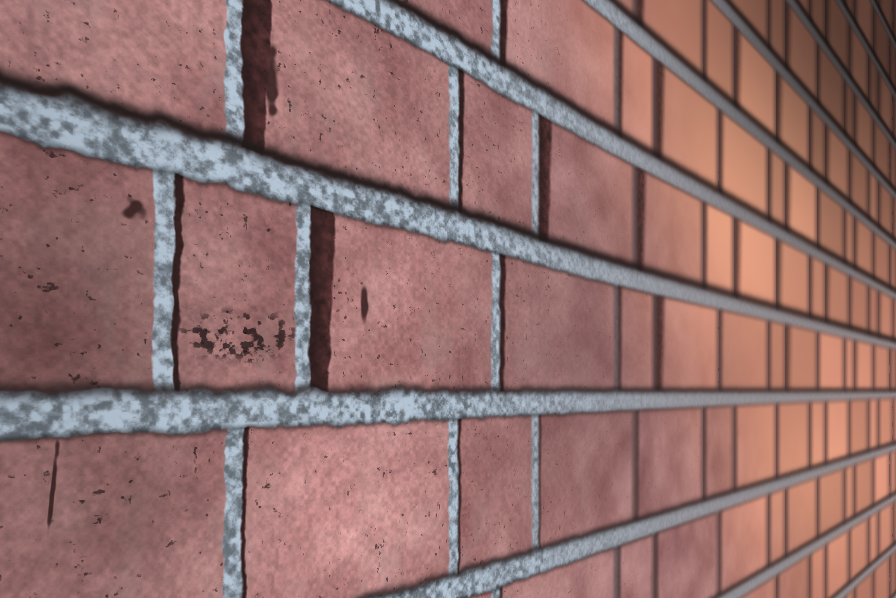
Give the GLSL for this texture, as a Shadertoy shader.

```glsl
float hash(vec2 p) {
    return fract(sin(dot(p, vec2(127.1, 311.7))) * 43758.5453);
}

float noise(vec2 p) {
    vec2 i = floor(p), f = fract(p);
    f = f * f * (3.0 - 2.0 * f);
    return mix(mix(hash(i), hash(i + vec2(1, 0)), f.x),
               mix(hash(i + vec2(0, 1)), hash(i + vec2(1, 1)), f.x), f.y);
}

float fbm(vec2 p) {
    float sum = 0.0, amp = 0.5;
    for (int i = 0; i < 4; i++) {
        sum += amp * noise(p);
        p = p * 2.03 + 17.3;
        amp *= 0.5;
    }
    return sum / 0.9375;
}

// Soft elliptical patch with a ragged rim
float chip(vec2 p, vec2 center, vec2 size, float ragged) {
    return 1.0 - smoothstep(0.6, 1.2, length((p - center) / size) + ragged);
}

// Broad round pool of light
float pool(vec2 p, vec2 center, vec2 size) {
    vec2 q = (p - center) / size;
    return exp(-dot(q, q));
}

void mainImage(out vec4 fragColor, in vec2 fragCoord) {
    vec2 p = fragCoord / iResolution.xy * vec2(1.5, 1.0);

    // Wall plane receding to a vanishing point beyond the right edge
    float depth = 1.795 - p.x;
    vec2 wall = vec2(1.795 / depth, ((p.y - 0.348) / depth + 0.026) / 0.283);
    wall.y += 0.05 * smoothstep(-0.4, -0.9, wall.y);
    wall.y += mix(-0.015, 0.03, smoothstep(0.7, 1.1, p.x)) * smoothstep(0.4, 0.8, wall.y);
    vec2 grain = wall * vec2(3.0, 1.0);
    float far = smoothstep(0.75, 1.4, p.x);
    float blur = 0.0025 + 0.0055 * far;
    vec2 soft = blur * vec2(wall.x, 3.53) / depth;
    float detail = 1.0 - 0.85 * smoothstep(0.6, 1.15, p.x);

    // Uneven edges
    vec2 wobble = vec2(fbm(grain * 11.0), fbm(grain * 9.0 + 40.0)) - 0.5;
    vec2 w = wall + wobble * vec2(0.014, 0.05) * detail;

    // Courses: one header, then two stretchers, shifted on alternate rows
    float row = floor(w.y), fy = fract(w.y), odd = mod(row, 2.0);
    float t = (w.x - 1.18) / 1.172 - 0.472 * odd;
    float f = fract(t);
    float headerEnd = mix(0.182, 0.225, odd), middle = mix(0.58, 0.612, odd);
    float kind = step(headerEnd, f) + step(middle, f);
    float start = kind < 0.5 ? 0.0 : kind < 1.5 ? headerEnd : middle;
    float end = kind < 0.5 ? headerEnd : kind < 1.5 ? middle : 1.0;
    float left = (f - start) * 1.172, right = (end - f) * 1.172;
    vec2 id = vec2(floor(t) * 3.0 + kind, row);
    float tint = hash(id + 3.7);

    // Masks for the brick block and its exposed left end
    float upper = step(0.5, w.y);
    float bedTop = fy < 0.5 ? mix(0.088, 0.1, upper) : 0.075;
    float inCourse = smoothstep(-soft.y, soft.y, min(fy, 1.0 - fy) - bedTop);
    float block = inCourse * smoothstep(-soft.x, soft.x, min(left, right) - 0.013);
    float reveal = kind + odd > 2.5 || kind == 1.0 ? 0.045 : 0.01 + 0.018 * hash(id);
    reveal = row < 0.0 ? 0.007 : reveal;
    float sideX = left - 0.013;
    float front = smoothstep(-soft.x, soft.x, sideX - reveal * (0.75 + 0.4 * fy));

    // Mortar, paler near the viewer and hidden in distant upright joints
    float grit = fbm(grain * 30.0);
    vec3 mortar = mix(vec3(0.40, 0.43, 0.46), vec3(0.71, 0.77, 0.83),
                      smoothstep(0.22, 0.7, mix(0.5, grit, detail)));
    mortar = mix(mortar, vec3(0.56, 0.51, 0.51), far * 0.75);
    mortar = mix(mortar, vec3(0.33, 0.21, 0.20), inCourse * smoothstep(0.85, 1.1, p.x) * 0.8);

    // Fired clay with broad stains, fine grain and pits
    float stain = fbm(grain * 3.2 + id * 7.0);
    vec3 clay = mix(vec3(0.51, 0.33, 0.33), vec3(0.76, 0.57, 0.56),
                    clamp(0.5 + 1.0 * (stain - 0.47) + 0.2 * (tint - 0.5), 0.0, 1.0));
    clay *= 1.0 + (fbm(grain * 45.0) - 0.5) * 0.34 * detail;
    clay = mix(clay, vec3(0.64, 0.54, 0.52),
               0.5 * smoothstep(0.45, 0.75, fbm(grain * vec2(7, 3) + 9.0)) * (1.0 - fy) * detail);
    clay *= 1.0 - 0.5 * smoothstep(0.72, 0.85, fbm(grain * 36.0 + 5.0)) * detail;

    // Lit middle of the wall, duller at the left and in the mid distance
    clay *= 1.0 + 0.18 * pool(p, vec2(0.58, 0.15), vec2(0.2, 0.2))
                + 0.10 * pool(p, vec2(0.68, 0.52), vec2(0.14, 0.12))
                - 0.20 * pool(p, vec2(0.10, 0.47), vec2(0.3, 0.24))
                - 0.12 * pool(p, vec2(0.20, 0.10), vec2(0.2, 0.2))
                - 0.15 * pool(p, vec2(0.95, 0.43), vec2(0.18, 0.3));

    // Worn lower half of the near header, and a few cracks
    float worn = chip(p, vec2(0.40, 0.44), vec2(0.11, 0.045), 0.0);
    clay *= 1.0 - 0.6 * worn * smoothstep(0.5, 0.66, fbm(p * 85.0));
    float ragged = (noise(p * 70.0) - 0.5) * 0.7;
    float cracks = chip(p, vec2(0.61, 0.49), vec2(0.006, 0.028), ragged);
    cracks = max(cracks, chip(p, vec2(0.225, 0.65), vec2(0.022, 0.024), ragged + 0.2));
    cracks = max(cracks, chip(p, vec2(0.088 + 0.1 * (p.y - 0.18), 0.18), vec2(0.005, 0.08), ragged));
    cracks = max(cracks, chip(p, vec2(0.455, 0.865), vec2(0.01, 0.065), ragged));
    clay = mix(clay, vec3(0.17, 0.10, 0.10), cracks * 0.8);

    // Warm sunlight raking the distant bricks, strongest above the middle
    float sun = smoothstep(1.02, 1.3, p.x + 0.25 * (p.y - 0.4) + 0.06 * (tint - 0.5));
    float hot = pool(p, vec2(1.27, 0.7), vec2(0.22, 0.26)) + 0.6 * pool(p, vec2(1.36, 0.2), vec2(0.14, 0.14));
    vec3 warm = mix(vec3(0.74, 0.49, 0.41), vec3(1.0, 0.70, 0.56), clamp(hot, 0.0, 1.0));
    clay = mix(clay, warm * (0.88 + 0.22 * tint), sun * 0.95);

    // Compose the end face, front face and mortar
    vec3 endFace = mix(vec3(0.15, 0.10, 0.10), vec3(0.42, 0.24, 0.24),
                       grit * (0.35 + 0.65 * smoothstep(0.0, 0.04, sideX)));
    endFace = mix(endFace, clay * 0.65, far * 0.6);
    vec3 color = mix(mortar, mix(endFace, clay, front), block);

    // Shadow below each overhanging course, deeper higher up; thin crease above it
    float under = exp(-pow((fy - mix(0.09, 0.115, upper)) /
                           (mix(0.024, 0.034, upper) + 0.4 * soft.y), 2.0));
    color = mix(color, vec3(0.13, 0.10, 0.10), under * mix(0.7, 0.95, upper) * (1.0 - 0.3 * far));
    float crease = exp(-pow((fy - 0.925) / (0.012 + 0.5 * soft.y), 2.0));
    color *= 1.0 - 0.4 * crease * (1.0 - far);

    // Dim far corner and gentle falloff at the left
    color *= 1.0 - 0.55 * smoothstep(0.5, 0.05, length((p - vec2(1.5, 1.0)) * vec2(1.0, 0.75)));
    color *= 0.92 + 0.08 * smoothstep(0.0, 0.4, p.x);
    fragColor = vec4(color, 1.0);
}
```
